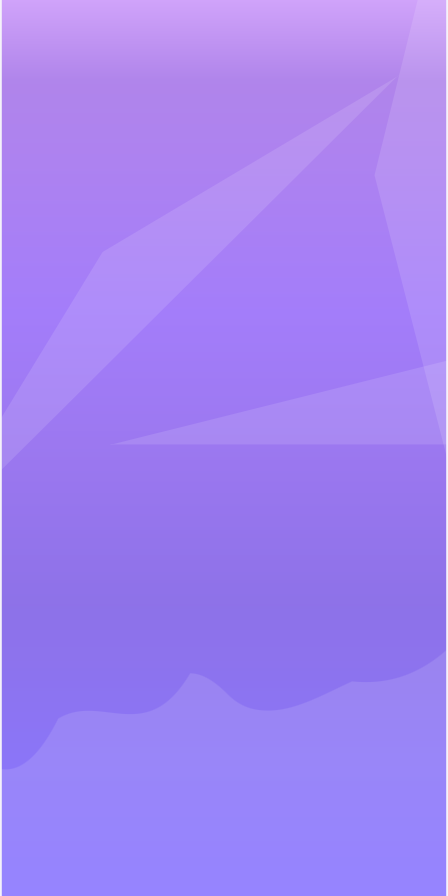
A Shadertoy shader for this background:

```glsl
// Draws a violet gradient with translucent shards above a pale rolling wave.

const vec3 WHITE = vec3(1.0);
const vec3 BORDER_COLOR = vec3(0.96, 0.95, 0.98);
const float BORDER_WIDTH = 0.004;
const float VEIL = 0.12;

// Sky colours: rgb and the height at which each is reached, bottom to top.
const int STOP_COUNT = 8;
const vec4 SKY[STOP_COUNT] = vec4[](
    vec4(0.530, 0.450, 1.000, 0.00),
    vec4(0.545, 0.460, 0.970, 0.30),
    vec4(0.555, 0.445, 0.910, 0.65),
    vec4(0.610, 0.470, 0.940, 1.00),
    vec4(0.640, 0.490, 0.980, 1.30),
    vec4(0.680, 0.510, 0.940, 1.65),
    vec4(0.690, 0.520, 0.920, 1.82),
    vec4(0.815, 0.640, 0.980, 2.00));

// Wave knots: x, height, incoming slope, outgoing slope.
const int KNOT_COUNT = 7;
const vec4 WAVE[KNOT_COUNT] = vec4[](
    vec4(0.000, 0.284, 0.00, -0.20),
    vec4(0.130, 0.396, 2.00, 0.60),
    vec4(0.4245, 0.497, 1.69, 0.00),
    vec4(0.508, 0.4505, -1.00, -1.00),
    vec4(0.599, 0.414, 0.00, 0.00),
    vec4(0.786, 0.479, 0.45, -0.10),
    vec4(1.000, 0.552, 0.90, 0.90));

vec3 skyColor(float height) {
    vec3 color = SKY[0].rgb;
    for (int i = 1; i < STOP_COUNT; i++) {
        float t = (height - SKY[i - 1].w) / (SKY[i].w - SKY[i - 1].w);
        color = mix(color, SKY[i].rgb, clamp(t, 0.0, 1.0));
    }
    return color;
}

// Cubic Hermite curve between two knots.
float hermite(vec4 a, vec4 b, float x) {
    float span = b.x - a.x;
    float t = (x - a.x) / span;
    float s = 1.0 - t;
    return mix(a.y, b.y, t * t * (3.0 - 2.0 * t))
         + span * t * s * (a.w * s - b.z * t);
}

float waveHeight(float x) {
    float height = WAVE[0].y;
    for (int i = 1; i < KNOT_COUNT; i++) {
        if (x >= WAVE[i - 1].x) height = hermite(WAVE[i - 1], WAVE[i], x);
    }
    return height;
}

// Signed distance to the line a-b, positive on its right.
float lineDistance(vec2 p, vec2 a, vec2 b) {
    vec2 along = normalize(b - a);
    return dot(p - a, vec2(along.y, -along.x));
}

// Triangle with counter-clockwise corners, negative inside.
float triangleDistance(vec2 p, vec2 a, vec2 b, vec2 c) {
    return max(lineDistance(p, a, b),
               max(lineDistance(p, b, c), lineDistance(p, c, a)));
}

float coverage(float dist, float pixel) {
    return clamp(0.5 - dist / pixel, 0.0, 1.0);
}

vec3 addVeil(vec3 color, float dist, float pixel) {
    return mix(color, WHITE, VEIL * coverage(dist, pixel));
}

void mainImage(out vec4 fragColor, in vec2 fragCoord) {
    // The canvas is one unit wide and two units tall.
    vec2 p = fragCoord / iResolution.xy * vec2(1.0, 2.0);
    float pixel = max(1.0 / iResolution.x, 2.0 / iResolution.y);
    vec3 color = skyColor(p.y);

    // Shards
    float longShard = triangleDistance(p, vec2(0.885, 1.828),
        vec2(0.229, 1.4375), vec2(-0.178, 0.771));
    float lowShard = triangleDistance(p, vec2(0.25, 1.008),
        vec2(1.25, 1.008), vec2(1.25, 1.258));
    float sideShard = triangleDistance(p, vec2(0.836, 1.609),
        vec2(1.3125, -0.25), vec2(1.221, 3.172));
    color = addVeil(color, longShard, pixel);
    color = addVeil(color, lowShard, pixel);
    color = addVeil(color, sideShard, pixel);

    // Wave
    float aboveWave = p.y - waveHeight(p.x);
    color = addVeil(color, aboveWave, max(fwidth(aboveWave), pixel));

    // Side borders
    float fromSide = min(p.x, 1.0 - p.x);
    color = mix(color, BORDER_COLOR, coverage(fromSide - BORDER_WIDTH, pixel));

    fragColor = vec4(color, 1.0);
}
```
